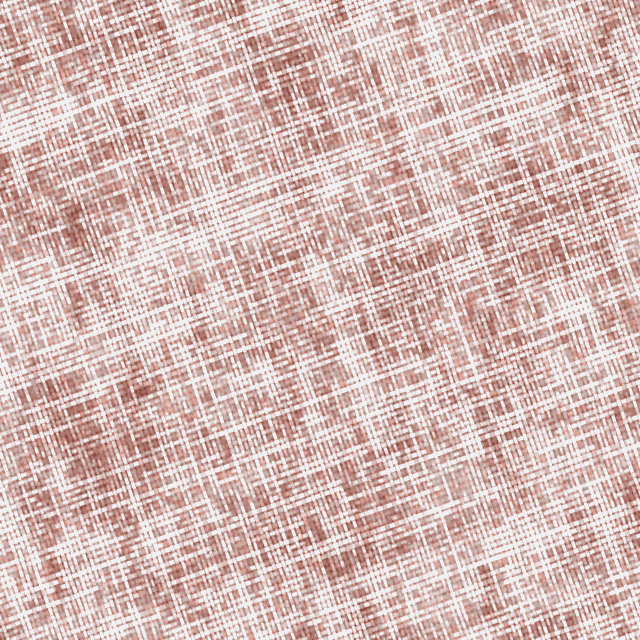
Give the GLSL for this texture, as a three.js fragment shader.

```glsl
varying vec2 vUv;

const float TILT = 0.34;
const float WEFT_COUNT = 98.0;
const float WARP_COUNT = 128.0;

const vec3 DEEP = vec3(0.54, 0.29, 0.25);
const vec3 ROSE = vec3(0.69, 0.48, 0.445);
const vec3 MAUVE = vec3(0.76, 0.66, 0.64);
const vec3 SALMON = vec3(0.86, 0.635, 0.59);
const vec3 PALE = vec3(0.875, 0.80, 0.79);
const vec3 WHITE = vec3(0.95, 0.945, 0.95);

float hash(vec2 p) {
  vec3 q = fract(p.xyx * vec3(0.1031, 0.1030, 0.0973));
  q += dot(q, q.yzx + 33.33);
  return fract((q.x + q.y) * q.z);
}

float noise(vec2 p) {
  vec2 cell = floor(p);
  vec2 f = fract(p);
  f = f * f * (3.0 - 2.0 * f);
  float low = mix(hash(cell), hash(cell + vec2(1.0, 0.0)), f.x);
  float high = mix(hash(cell + vec2(0.0, 1.0)), hash(cell + vec2(1.0, 1.0)), f.x);
  return mix(low, high, f.y);
}

// Brightness of one yarn: rounded across, with slubs and short flecks along
float yarn(float across, float along, float seed) {
  float id = floor(across);
  float character = hash(vec2(id, seed));
  float ridge = 1.0 - abs(2.0 * fract(across) - 1.0);
  float profile = smoothstep(0.0, mix(1.0, 0.6, character), ridge);
  float slub = noise(vec2(along * 14.0 + character * 40.0, id + seed));
  float fleck = noise(vec2(along * 80.0 + character * 90.0, id + seed + 7.0));
  float bleach = 0.42 * slub + 0.36 * fleck + 0.22 * character;
  return profile * mix(0.22, 1.0, smoothstep(0.3, 0.68, bleach));
}

// Dye patches stretched along both thread directions
float dyePatches(vec2 p) {
  float warpBands = noise(p * vec2(24.0, 6.0) + 20.0);
  float weftBands = noise(p * vec2(7.0, 27.0) + 50.0);
  float fine = noise(p * vec2(52.0, 24.0) + 80.0);
  return smoothstep(0.2, 0.8, 0.43 * warpBands + 0.27 * weftBands + 0.30 * fine);
}

vec3 dyeRamp(float tone, float warmth) {
  vec3 middle = mix(MAUVE, SALMON, warmth);
  vec3 color = mix(DEEP, ROSE, smoothstep(0.0, 0.26, tone));
  color = mix(color, middle, smoothstep(0.26, 0.5, tone));
  color = mix(color, PALE, smoothstep(0.5, 0.74, tone));
  return mix(color, WHITE, smoothstep(0.74, 1.0, tone));
}

void main() {
  // Cloth axes: x follows the weft, y follows the warp
  vec2 weftAxis = vec2(cos(TILT), sin(TILT));
  vec2 cloth = vec2(dot(vUv, weftAxis), dot(vUv, vec2(-weftAxis.y, weftAxis.x))) + 2.0;

  // Slight wandering of the threads
  vec2 wander = vec2(noise(cloth * vec2(9.0, 16.0)), noise(cloth * vec2(16.0, 9.0) + 9.0));
  vec2 threads = (cloth + 0.0025 * (wander - 0.5)) * vec2(WARP_COUNT, WEFT_COUNT);

  float warp = yarn(threads.x, cloth.y, 3.0);
  float weft = yarn(threads.y, cloth.x, 61.0);

  // Plain weave: warp and weft alternate on top
  vec2 wave = sin(3.14159 * threads);
  float warpOnTop = smoothstep(-0.3, 0.3, wave.x * wave.y);
  float woven = mix(weft, warp, warpOnTop);
  float weave = mix(max(weft, warp), woven, 0.5);

  // Fibre grain and the uneven hue of the mid tones
  float grain = noise(threads * vec2(1.9, 1.6) + 31.0);
  float tone = 0.02 + 0.33 * dyePatches(cloth) + 1.02 * weave + 0.30 * (grain - 0.5);
  float warmth = smoothstep(0.4, 0.72, noise(threads * 1.3 + 11.0));

  gl_FragColor = vec4(dyeRamp(clamp(tone, 0.0, 1.0), warmth), 1.0);
}
```
